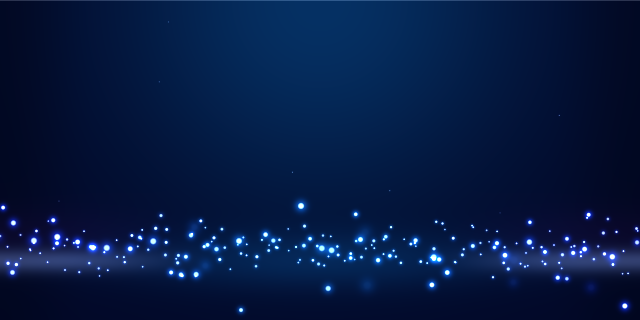
Reproduce this background procedurally as a Shadertoy shader.

```glsl
// Deep blue backdrop with a soft light from the top and a misty horizon,
// crossed by a belt of glowing particles. Gradients are Gaussian falloffs;
// particles are hashed discs with halos, summed in layers of varied size.

const vec3 NIGHT = vec3(0.006, 0.030, 0.155);
const vec3 TOP_LIGHT = vec3(0.014, 0.160, 0.235);
const vec3 SIDE_MIST = vec3(0.180, 0.215, 0.290);
const vec3 CENTRE_MIST = vec3(0.010, 0.095, 0.145);
const vec3 EDGE_VIOLET = vec3(0.030, 0.002, 0.030);
const vec3 CORE_WHITE = vec3(0.880, 0.960, 1.000);
const vec3 HALO_CYAN = vec3(0.040, 0.440, 0.950);
const vec3 HALO_BLUE = vec3(0.050, 0.190, 1.000);

const float HORIZON = 0.185;

// Integer hash to a value in 0..1
float hash(uint n) {
    n = n * 747796405u + 2891336453u;
    n = ((n >> ((n >> 28u) + 4u)) ^ n) * 277803737u;
    n = (n >> 22u) ^ n;
    return float(n >> 8u) / 16777216.0;
}

float gauss(float x, float width) {
    float t = x / width;
    return exp(-t * t);
}

// Light from the top, darker sides and the mist along the horizon
vec3 backdrop(vec2 p, float aspect) {
    float dx = p.x - 0.5 * aspect;
    float side = abs(dx) / (0.5 * aspect);
    float dy = p.y - HORIZON;

    vec3 color = NIGHT + TOP_LIGHT * gauss(dx, 0.64) * gauss(p.y - 1.0, 0.64);
    color *= 1.0 - 0.2 * smoothstep(0.7, 1.0, side);

    float sideMask = smoothstep(0.3, 0.85, side);
    color += SIDE_MIST * sideMask * gauss(dy, 0.036);
    color += CENTRE_MIST * gauss(dx, 0.60) * gauss(dy, 0.085);
    color += EDGE_VIOLET * sideMask * gauss(p.y - 0.27, 0.08);
    return color;
}

// One disc: x is the core, y is the surrounding halo
vec2 glowDisc(float dist, float radius, float pixel) {
    float core = 1.0 - smoothstep(radius * 0.65 - pixel * 0.5, radius + pixel * 0.5, dist);
    return vec2(core, gauss(dist, radius * 1.75));
}

// Particles spread evenly in x and clustered around centreY
// sizes: smallest and largest radius; gains: core and halo strength
vec3 particles(vec2 p, float aspect, int count, uint seed, float centreY,
               float spread, vec2 sizes, vec2 gains, float pixel) {
    vec3 light = vec3(0.0);
    for (int i = 0; i < count; i++) {
        uint id = seed + uint(i) * 7u;
        float x = (float(i) + 2.0 * hash(id) - 0.5) / float(count) * aspect;
        float scatter = hash(id + 1u) + hash(id + 2u) + hash(id + 3u) - 1.5;
        vec2 offset = p - vec2(x, centreY + spread * scatter);

        float pick = hash(id + 4u);
        float radius = mix(sizes.x, sizes.y, pick * pick);
        float power = mix(0.6, 1.0, hash(id + 5u));
        float side = abs(x / aspect - 0.5) * 2.0;
        vec3 halo = mix(HALO_CYAN, HALO_BLUE, smoothstep(0.2, 0.9, side));

        vec2 disc = glowDisc(length(offset), radius, pixel) * gains * power;
        light += CORE_WHITE * disc.x + halo * disc.y;
    }
    return light;
}

void mainImage(out vec4 fragColor, in vec2 fragCoord) {
    vec2 p = fragCoord / iResolution.y;
    float aspect = iResolution.x / iResolution.y;
    float pixel = 1.0 / iResolution.y;

    vec3 color = backdrop(p, aspect);

    // Dim bokeh, wide and central orbs, fine dust, then rare specks in the sky
    color += particles(p, aspect, 9, 1100u, 0.15, 0.16,
                       vec2(0.010, 0.014), vec2(0.02, 0.24), pixel);
    color += particles(p, aspect, 22, 3100u, 0.225, 0.21,
                       vec2(0.006, 0.0115), vec2(1.3, 0.85), pixel);
    color += particles(p, aspect, 38, 2300u, 0.222, 0.075,
                       vec2(0.006, 0.0105), vec2(1.3, 0.85), pixel);
    color += particles(p, aspect, 160, 4700u, 0.225, 0.085,
                       vec2(0.0026, 0.0058), vec2(1.2, 0.45), pixel);
    color += particles(p, aspect, 7, 8900u, 0.60, 0.50,
                       vec2(0.0014, 0.0022), vec2(0.5, 0.15), pixel);

    // Thin pale rim along the top
    color += 0.18 * smoothstep(0.996, 0.999, p.y);

    fragColor = vec4(clamp(color, 0.0, 1.0), 1.0);
}
```
